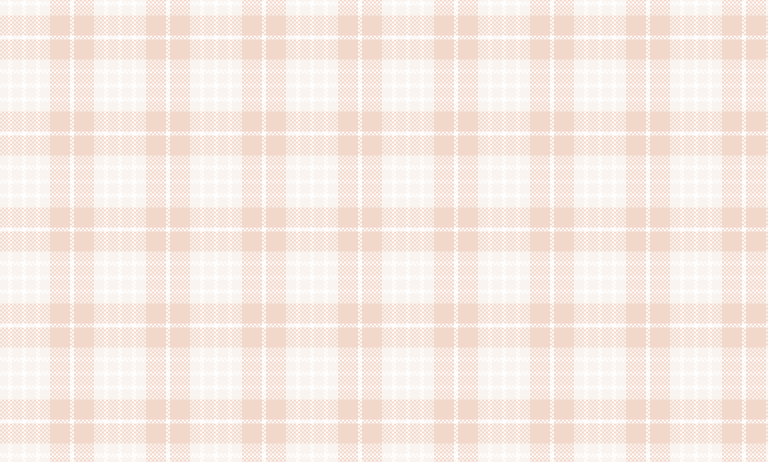
This pattern is drawn by a WebGL 1 fragment shader. Its source:

```glsl
precision highp float;

// Plain-weave gingham plaid: broad peach bands on a pale ground, with fine white yarns.
// Each axis gets a striped yarn colour; an over-under checker picks which yarn shows.
// Stripes and checker are box filtered, so edges stay smooth at any size.

uniform vec2 u_resolution;

const vec3 PALE  = vec3(0.982, 0.956, 0.944);
const vec3 PEACH = vec3(0.949, 0.846, 0.792);
const vec3 WHITE = vec3(1.0, 0.998, 0.995);

const float REPEATS_ACROSS = 8.0;
const float THREADS = 48.0;             // threads in one repeat
const float BAND_HALF = 11.0;           // half width of a peach band, in threads
const float LINE_HALF = 1.0;            // half width of a white line, in threads
const float LINE_GAP = 7.0;             // spacing of white lines on the pale ground
const vec2 BAND_CENTER = vec2(36.0, 19.0); // from the left and top edges, in threads
const vec2 ORIGIN = vec2(0.0, 0.25);    // thread position of the top left corner
const float WEAVE_SOFTNESS = 0.6;       // filter width of the checker, in pixels

// Share of a pixel covered by a repeating stripe.
float stripe(float x, float center, float halfWidth, float pixel) {
  float d = mod(x - center + 0.5 * THREADS, THREADS) - 0.5 * THREADS;
  float right = clamp(d + 0.5 * pixel, -halfWidth, halfWidth);
  float left = clamp(d - 0.5 * pixel, -halfWidth, halfWidth);
  return (right - left) / pixel;
}

// Colour of the yarns that run across one axis.
vec3 yarnColor(float x, float bandCenter, float pixel) {
  float band = stripe(x, bandCenter, BAND_HALF, pixel);
  float lines = stripe(x, bandCenter, LINE_HALF, pixel);
  float paleCenter = bandCenter + 0.5 * THREADS;
  for (int i = -1; i <= 1; i++) {
    lines += stripe(x, paleCenter + float(i) * LINE_GAP, LINE_HALF, pixel);
  }
  return mix(mix(PALE, PEACH, band), WHITE, min(lines, 1.0));
}

// Integral of a square wave that flips sign at every thread.
vec2 waveIntegral(vec2 p) {
  return 1.0 - abs(mod(p, 2.0) - 1.0);
}

// Share of the filter area where the vertical yarn lies on top.
float warpOnTop(vec2 p, float width) {
  vec2 wave = (waveIntegral(p + 0.5 * width) - waveIntegral(p - 0.5 * width)) / width;
  return 0.5 + 0.5 * wave.x * wave.y;
}

void main() {
  // Thread units, measured from the top left corner.
  float pixel = REPEATS_ACROSS * THREADS / u_resolution.x;
  vec2 p = vec2(gl_FragCoord.x, u_resolution.y - gl_FragCoord.y) * pixel + ORIGIN;

  vec3 warp = yarnColor(p.x, BAND_CENTER.x, pixel);
  vec3 weft = yarnColor(p.y, BAND_CENTER.y, pixel);
  float onTop = warpOnTop(p, pixel * WEAVE_SOFTNESS);
  gl_FragColor = vec4(mix(weft, warp, onTop), 1.0);
}
```
